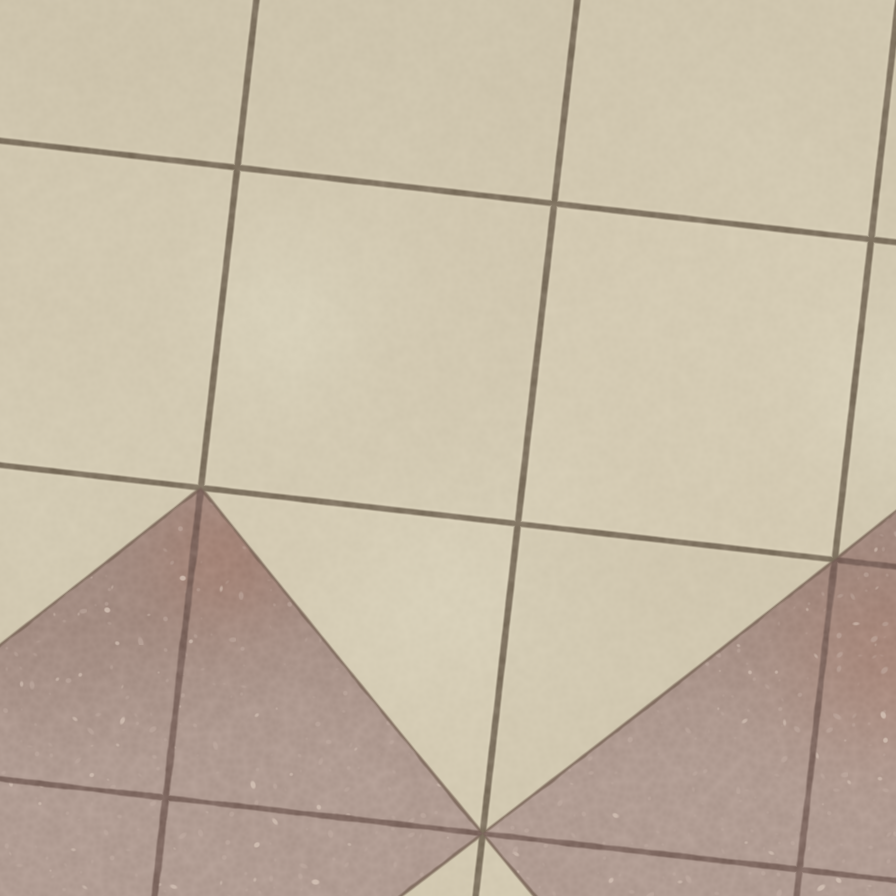
A Shadertoy shader for this pattern:

```glsl
// Tilted square floor tiles in cream, with speckled mauve diamonds cut across them.
#define TILE vec2(0.356, 0.3537)
#define TILT 0.113
#define CORNER vec2(0.578, 0.4154)
#define GROUT_HALF 0.0036
#define SEAM_HALF 0.0016
#define SOFTNESS 0.0016
#define CREAM vec3(0.822, 0.783, 0.690)
#define CREAM_LIT vec3(0.848, 0.818, 0.728)
#define MAUVE vec3(0.640, 0.550, 0.510)
#define MAUVE_LIT vec3(0.695, 0.615, 0.577)
#define GROUT vec3(0.475, 0.425, 0.355)

vec2 hash2(vec2 p) {
    vec3 q = fract(p.xyx * vec3(0.1031, 0.1030, 0.0973));
    q += dot(q, q.yzx + 33.33);
    return fract((q.xx + q.yz) * q.zy);
}

// Distance to the nearest scattered cell point
float cellular(vec2 p) {
    vec2 id = floor(p), f = fract(p);
    float nearest = 2.0;
    for (int y = -1; y <= 1; y++)
        for (int x = -1; x <= 1; x++) {
            vec2 o = vec2(x, y);
            nearest = min(nearest, length(o + hash2(id + o) - f));
        }
    return nearest;
}

// Smooth mottling from layered, warped sines, about -1 to 1
float mottle(vec2 p) {
    float sum = 0.0, amp = 0.5;
    for (int i = 0; i < 4; i++) {
        sum += amp * sin(p.x + 1.3 * sin(p.y * 0.8)) * cos(p.y + sin(p.x * 0.7));
        p = mat2(1.5, 1.1, -1.1, 1.5) * p + 2.7;
        amp *= 0.6;
    }
    return sum;
}

// Stone chips: one elongated fleck in some of the cells
float flecks(vec2 uv, float cells, float chance, float soft) {
    vec2 p = uv * cells, id = floor(p);
    vec2 place = hash2(id + 7.0), kind = hash2(id + 91.0);
    vec2 d = (fract(p) - mix(vec2(0.2), vec2(0.8), place)) / cells;
    float a = 6.283 * place.x;
    d = mat2(cos(a), sin(a), -sin(a), cos(a)) * d;
    d.x *= mix(0.5, 1.0, place.y);
    float radius = mix(0.0010, 0.0028, kind.y * kind.y);
    float dotMask = 1.0 - smoothstep(radius - soft, radius + soft, length(d));
    return dotMask * step(kind.x, chance) * mix(0.35, 1.0, kind.y);
}

float band(float d, float halfWidth, float soft) {
    return 1.0 - smoothstep(halfWidth - soft, halfWidth + soft, abs(d));
}

float glow(vec2 uv, vec2 centre, float radius) {
    vec2 d = (uv - centre) / radius;
    return exp(-dot(d, d));
}

// Signed distance to a diamond, in tile units
float diamond(vec2 p, vec2 centre, float radius) {
    p = abs(p - centre);
    return (p.x + p.y - radius) * 0.7071;
}

void mainImage(out vec4 fragColor, in vec2 fragCoord) {
    vec2 uv = fragCoord / iResolution.xy;
    float soft = max(SOFTNESS, 0.8 / iResolution.y);

    // Tilted tile grid with slight foreshortening
    float c = cos(TILT), s = sin(TILT);
    vec2 p = mat2(c, s, -s, c) * (uv - CORNER) / TILE;
    p.y -= 0.0165 * p.y * p.y;
    vec2 tile = floor(p);
    vec2 joint = (fract(p + 0.5) - 0.5) * TILE;
    float inlay = min(diamond(p, vec2(-1.0), 1.0), diamond(p, vec2(2.0, -1.0), 2.0)) * TILE.x;
    float inside = 1.0 - smoothstep(-soft, soft, inlay);

    // Surface variation
    float cloud = mottle(uv * 9.0);
    float fine = mottle(uv * 95.0);
    float grain = cellular(uv * 110.0) - 0.45;
    float shade = (hash2(tile + 40.0).x - 0.5) * 0.014;

    // Cream tiles with soft reflections
    float shine = glow(uv, vec2(0.32, 0.64), 0.10) + glow(uv, vec2(1.0, 0.55), 0.10)
        + 0.8 * glow(uv, vec2(0.50, 0.33), 0.14) + 0.5 * glow(uv, vec2(0.05, 0.42), 0.14);
    vec3 cream = mix(CREAM, CREAM_LIT, clamp(0.12 + 0.75 * shine + 0.18 * cloud, 0.0, 1.0));
    cream += shade + 0.007 * fine + 0.012 * grain - 0.012 * smoothstep(0.7, 1.0, uv.y);

    // Mauve tiles with warm patches and pale flecks
    float pale = smoothstep(0.36, 0.10, uv.y) + 0.25 * cloud;
    vec3 mauve = mix(MAUVE, MAUVE_LIT, clamp(pale, 0.0, 1.0));
    float warmth = glow(uv, vec2(0.25, 0.38), 0.08) + glow(uv, vec2(1.0, 0.27), 0.12);
    mauve += warmth * vec3(0.0, -0.035, -0.045) + 0.014 * fine + 0.03 * grain;
    mauve = mix(mauve, vec3(0.84, 0.77, 0.72), 0.8 * flecks(uv, 27.0, 0.42, soft * 0.7));
    mauve = mix(mauve, vec3(0.77, 0.69, 0.65), 0.5 * flecks(uv + 0.37, 60.0, 0.35, soft * 0.7));
    vec3 col = mix(cream, mauve, inside);

    // Thin cut seams, ragged along their length
    float ragged = 0.0008 * mottle(uv * 55.0);
    float seam = band(inlay + ragged * 0.6, SEAM_HALF + ragged, soft);
    col = mix(col, GROUT * vec3(0.94, 0.86, 0.88), 0.75 * seam);

    // Grout joints with lit rims and worn edges
    vec2 halfWidth = GROUT_HALF * vec2(1.0, 0.88) + ragged * mix(0.35, 1.2, inside);
    float grout = max(band(joint.x, halfWidth.x, soft), band(joint.y, halfWidth.y, soft));
    float rim = max(band(joint.x, 0.006, 0.002), band(joint.y, 0.006, 0.002));
    col += 0.018 * rim * (1.0 - inside);
    vec3 groutColor = mix(GROUT, vec3(0.455, 0.365, 0.335), inside) + 0.04 * fine + 0.05 * grain;
    col = mix(col, groutColor, grout * (0.93 - 0.12 * inside));

    fragColor = vec4(clamp(col, 0.0, 1.0), 1.0);
}
```
